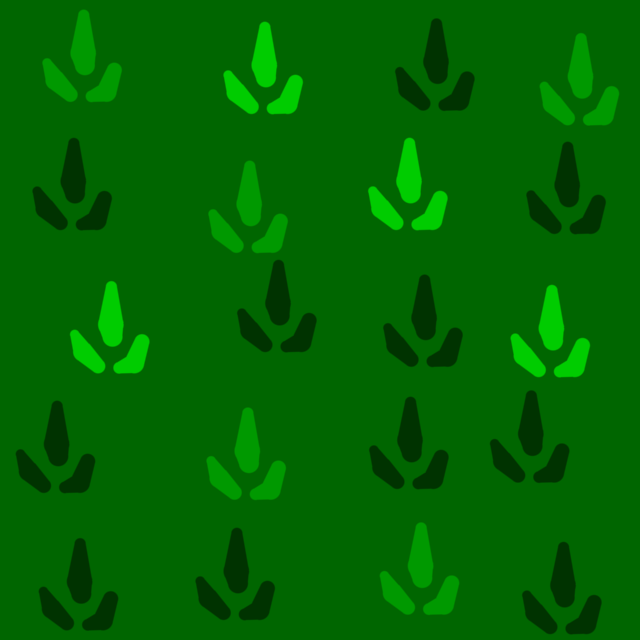
A three.js fragment shader for this pattern:

```glsl
// Scattered three-leaved grass tufts in three greens on a flat green lawn, tileable.
varying vec2 vUv;

const vec3 LAWN   = vec3(0.0, 0.4, 0.0);
const vec3 SHADE  = vec3(0.0, 0.2, 0.0);
const vec3 FRESH  = vec3(0.0, 0.6, 0.0);
const vec3 BRIGHT = vec3(0.0, 0.8, 0.0);

const int COLUMNS = 4;
const int ROWS = 5;
const float TUFT_UNITS = 1152.0; // leaf drawing units across the canvas
const float EDGE = 1.8;          // half width of the soft edge, in leaf units

vec2 hash2(vec2 cell) {
  vec2 q = vec2(dot(cell, vec2(127.1, 311.7)), dot(cell, vec2(269.5, 183.3)));
  return fract(sin(q + 4.7) * 43758.5);
}

// Distance to a tapered stroke; each end holds its position and radius.
float taper(vec2 p, vec3 a, vec3 b) {
  vec2 axis = b.xy - a.xy;
  float t = clamp(dot(p - a.xy, axis) / dot(axis, axis), 0.0, 1.0);
  vec3 disc = mix(a, b, t);
  return length(p - disc.xy) - disc.z;
}

// A leaf is two tapered strokes joined at its belly.
float leaf(vec2 p, vec3 tip, vec3 belly, vec3 base) {
  return min(taper(p, tip, belly), taper(p, belly, base));
}

float tuft(vec2 p) {
  float middle = leaf(p, vec3(1.0, 73.0, 10.0), vec3(0.0, 5.0, 23.0), vec3(3.0, -17.0, 18.0));
  float left = leaf(p, vec3(-65.0, -13.0, 8.5), vec3(-50.0, -44.0, 18.0), vec3(-23.0, -70.0, 13.0));
  float right = leaf(p, vec3(56.0, -26.0, 13.5), vec3(42.0, -65.0, 18.0), vec3(15.0, -73.0, 10.5));
  return min(middle, min(left, right));
}

// Jittered grid position; alternate rows lean to opposite sides.
vec2 tuftCentre(vec2 cell) {
  vec2 jitter = (hash2(cell) - 0.5) * vec2(0.08, 0.05);
  float lean = 0.02 * (1.0 - 2.0 * mod(cell.y, 2.0));
  return (cell + 0.5) / vec2(COLUMNS, ROWS) + jitter + vec2(lean, 0.0);
}

// Shuffled rank deals out 11 dark, 5 fresh and 4 bright tufts.
vec3 tuftColour(vec2 cell) {
  float rank = mod((cell.y * float(COLUMNS) + cell.x) * 7.0, float(COLUMNS * ROWS));
  return rank < 10.5 ? SHADE : (rank < 15.5 ? FRESH : BRIGHT);
}

// Shortest offset on the wrapping canvas.
vec2 wrapOffset(vec2 d) {
  return fract(d + 0.5) - 0.5;
}

void main() {
  vec3 colour = LAWN;
  for (int row = 0; row < ROWS; row++) {
    for (int column = 0; column < COLUMNS; column++) {
      vec2 cell = vec2(float(column), float(row));
      float d = tuft(wrapOffset(vUv - tuftCentre(cell)) * TUFT_UNITS);
      colour = mix(colour, tuftColour(cell), 1.0 - smoothstep(-EDGE, EDGE, d));
    }
  }
  gl_FragColor = vec4(colour, 1.0);
}
```
